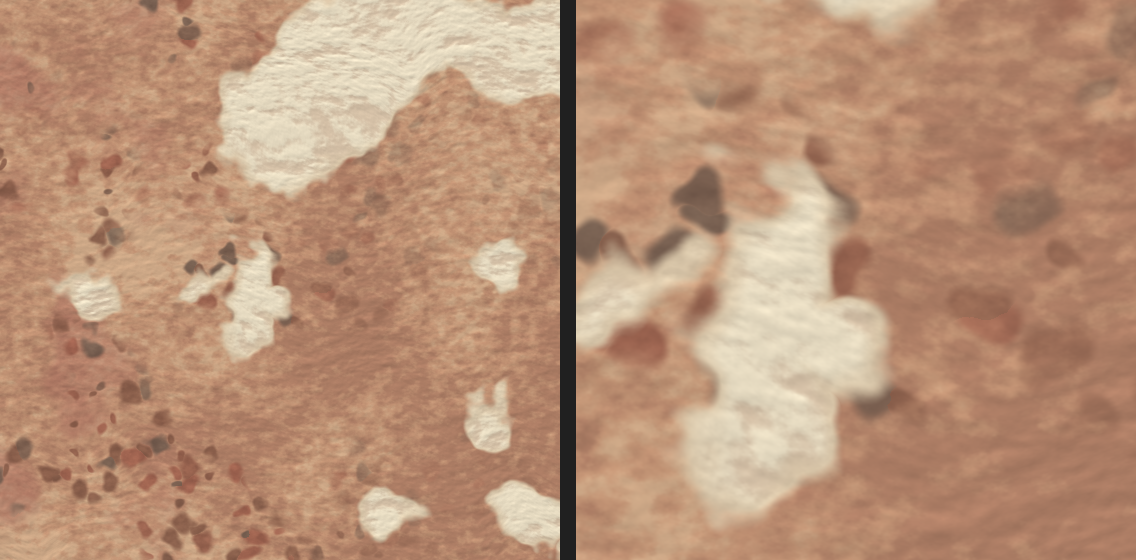
Left, the full canvas; right, a detail of the centre.
This texture is drawn by a WebGL 2 fragment shader. Its source:

```glsl
#version 300 es
precision highp float;
// Weathered clay-coloured plaster with ragged cream islands and clustered brown stains.
// Islands are scattered discs and capsules with noise-warped outlines; stains are
// cellular dots; a fibrous height field, lit from the upper left, gives the relief.

#define ISLAND_GRID 5.0
#define ISLAND_SHARE 0.50
#define ISLAND_RADIUS 0.058
#define OUTLINE_WARP 0.085
#define EDGE_WIDTH 0.007
#define STAIN_GRID 27.0
#define RELIEF 0.42
#define CLAY vec3(0.75, 0.57, 0.45)
#define CLAY_DEEP vec3(0.67, 0.485, 0.39)
#define CLAY_PALE vec3(0.80, 0.655, 0.525)
#define UMBER vec3(0.50, 0.335, 0.265)
#define CREAM vec3(0.895, 0.85, 0.75)

uniform vec2 u_resolution;
out vec4 fragColor;

float hash(vec2 p) {
    vec3 q = fract(p.xyx * 0.1031);
    q += dot(q, q.yzx + 33.33);
    return fract((q.x + q.y) * q.z);
}

vec2 hash2(vec2 p) {
    return vec2(hash(p + 17.0), hash(p + 59.0));
}

float noise(vec2 p) {
    vec2 i = floor(p), f = fract(p);
    f = f * f * (3.0 - 2.0 * f);
    return mix(mix(hash(i), hash(i + vec2(1, 0)), f.x),
               mix(hash(i + vec2(0, 1)), hash(i + vec2(1, 1)), f.x), f.y);
}

float fbm(vec2 p) {
    float sum = 0.0, gain = 0.53;
    for (int k = 0; k < 4; k++) {
        sum += gain * noise(p);
        p = mat2(1.6, 1.2, -1.2, 1.6) * p + 7.3;
        gain *= 0.5;
    }
    return sum;
}

float capsule(vec2 p, vec2 a, vec2 b, float radius) {
    vec2 ab = b - a;
    return length(p - a - ab * clamp(dot(p - a, ab) / dot(ab, ab), 0.0, 1.0)) - radius;
}

// Signed distance to the bare cream areas
float islands(vec2 p) {
    float d = capsule(p, vec2(0.52, 0.79), vec2(0.70, 0.95), 0.125);
    d = min(d, capsule(p, vec2(0.72, 0.93), vec2(1.05, 0.90), 0.085));
    d = min(d, capsule(p, vec2(0.46, 0.40), vec2(0.44, 0.53), 0.045));
    vec2 cell = floor(p * ISLAND_GRID);
    for (int y = -1; y <= 1; y++)
    for (int x = -1; x <= 1; x++) {
        vec2 id = cell + vec2(x, y);
        if (hash(id + 83.0) > ISLAND_SHARE) continue;
        vec2 centre = (id + 0.15 + 0.7 * hash2(id)) / ISLAND_GRID;
        float radius = ISLAND_RADIUS * mix(0.3, 1.0, hash(id + 31.0));
        d = min(d, length((p - centre) * vec2(0.85, 1.15)) - radius);
    }
    return d;
}

// x: stain coverage, y: random tint of the covering dot
vec2 stains(vec2 p) {
    vec2 result = vec2(0.0), cell = floor(p * STAIN_GRID);
    for (int y = -1; y <= 1; y++)
    for (int x = -1; x <= 1; x++) {
        vec2 id = cell + vec2(x, y);
        vec2 offset = p * STAIN_GRID - id - hash2(id);
        float radius = mix(0.22, 0.62, hash(id + 5.0));
        float dotCover = 1.0 - smoothstep(radius * 0.55, radius * 1.15, length(offset));
        dotCover *= step(0.35, hash(id + 11.0));
        if (dotCover > result.x) result = vec2(dotCover, hash(id + 23.0));
    }
    return result;
}

// Fibrous height, drawn out sideways
float fibres(vec2 p) {
    p.y += 0.018 * sin(9.0 * p.x + 4.0 * noise(p * 6.0));
    return 0.6 * fbm(p * vec2(17.0, 46.0)) + 0.4 * fbm(p * vec2(60.0, 105.0));
}

void main() {
    vec2 uv = gl_FragCoord.xy / u_resolution;
    vec2 broadWarp = vec2(fbm(uv * 9.0), fbm(uv * 9.0 + 40.0)) - 0.5;
    vec2 fineWarp = vec2(noise(uv * 48.0), noise(uv * 48.0 + 70.0)) - 0.5;
    float d = islands(uv + broadWarp * OUTLINE_WARP * 1.5 + fineWarp * 0.014);

    // Relief from the slope of the fibres
    float height = fibres(uv);
    float slope = height - fibres(uv + vec2(-0.002, 0.004));

    // Clay: broad mottling, grain and a paler left side
    float broad = fbm(uv * 5.0 + 12.0);
    float grain = fbm(uv * vec2(62.0, 85.0) + 30.0);
    float tone = 0.49 + 0.75 * (broad - 0.5) + 0.65 * (grain - 0.5);
    tone += 0.14 * (1.0 - smoothstep(0.15, 0.6, uv.x)) - 0.05;
    vec3 color = mix(CLAY_DEEP, CLAY, smoothstep(0.28, 0.56, tone));
    color = mix(color, CLAY_PALE, smoothstep(0.50, 0.76, tone));
    float rose = smoothstep(0.48, 0.68, fbm(uv * 7.0 + 90.0)) * (1.0 - smoothstep(0.0, 0.6, uv.x));
    color = mix(color, vec3(0.66, 0.43, 0.37), 0.55 * rose);
    color *= 1.0 + RELIEF * slope;

    // Stains gather near the islands and in loose clusters
    vec2 stain = stains(uv + fineWarp * 0.018 + broadWarp * 0.02);
    float cluster = smoothstep(0.50, 0.64, fbm(uv * 6.0 + 55.0) + 0.10 * exp(-abs(d) * 28.0));
    cluster *= mix(1.0, 0.3, smoothstep(0.45, 0.75, uv.x));
    vec3 stainColor = mix(UMBER, vec3(0.43, 0.35, 0.30), smoothstep(0.65, 0.9, stain.y));
    stainColor = mix(stainColor, vec3(0.60, 0.36, 0.29), 1.0 - smoothstep(0.15, 0.45, stain.y));
    color = mix(color, stainColor * (0.85 + 0.3 * grain), 0.85 * stain.x * cluster);

    // Cream islands with worn rims and combed fibres
    vec3 cream = mix(vec3(0.83, 0.75, 0.65), CREAM, smoothstep(0.34, 0.54, height));
    cream = mix(vec3(0.84, 0.765, 0.65), cream, smoothstep(0.0, 0.022, -d));
    cream *= 1.0 + RELIEF * 1.1 * slope;
    float rim = d + 0.016 * (height - 0.5);
    color = mix(color, cream, 1.0 - smoothstep(-EDGE_WIDTH, EDGE_WIDTH, rim));
    fragColor = vec4(clamp(color, 0.0, 1.0), 1.0);
}
```
